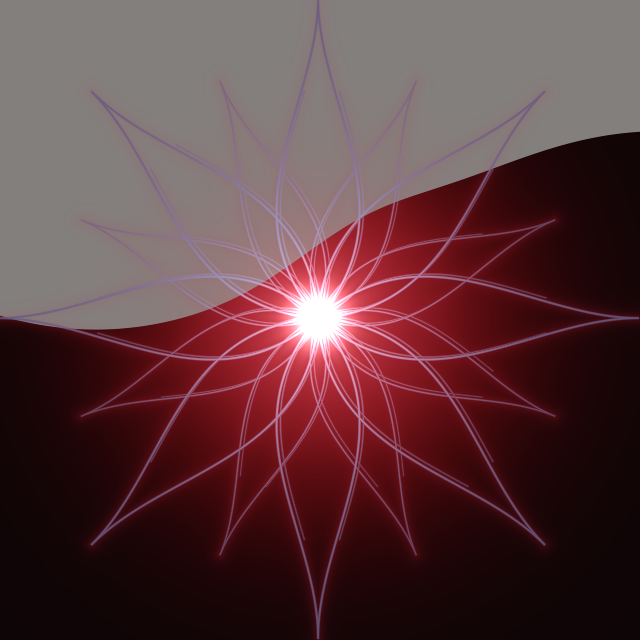
Give the GLSL for this background, as a three.js fragment shader.

```glsl
// Glowing sixteen-petal line flower over a dark red field and a grey wave.
#define CENTER vec2(0.497, 0.503)
#define ECHO_SHIFT vec2(0.006, 0.004)
#define LONG_PETAL 0.5
#define SHORT_PETAL 0.4
#define PETAL_SPREAD 0.875
#define ECHO_CUT 0.7
#define LINE_WIDTH 0.0017
#define SOFT_EDGE 0.0014
#define LINE_GLOW 0.008
#define FIELD_GLOW 0.28

varying vec2 vUv;

const float PI = 3.14159265;
const vec3 DARK = vec3(0.055, 0.018, 0.024);
const vec3 GREY = vec3(0.512, 0.498, 0.490);
const vec3 RED_GLOW = vec3(0.66, 0.14, 0.19);
const vec3 ROSE = vec3(0.70, 0.40, 0.42);

// Height of the border between the dark field and the grey wave.
float waveHeight(float x) {
  float bump = (x - 0.56) / 0.14;
  return 0.64 - 0.155 * cos(PI * (x - 0.15) / 0.88) + 0.034 * exp(-bump * bump);
}

// Distance to the two mirrored edges of a petal lying along +x,
// drawn from the origin up to the fraction cut of its length.
float petalDistance(vec2 p, float size, float cut) {
  float along = clamp(p.x, 0.0, size * cut);
  float t = along / size;
  float halfWidth = PETAL_SPREAD * along * (1.0 - t) * (1.0 - t);
  float slope = PETAL_SPREAD * (1.0 - t) * (1.0 - 3.0 * t);
  float across = (abs(p.y) - halfWidth) * inversesqrt(1.0 + slope * slope);
  return length(vec2(p.x - along, across));
}

float stroke(float d, float width) {
  return 1.0 - smoothstep(width - SOFT_EDGE, width + SOFT_EDGE, d);
}

void main() {
  vec2 p = vUv - CENTER;
  float r = length(p);

  // Field, wave and wide red light
  float wave = smoothstep(-0.001, 0.001, vUv.y - waveHeight(vUv.x));
  float light = exp(-r * r / (FIELD_GLOW * FIELD_GLOW));
  vec3 field = DARK + RED_GLOW * light * vec3(1.0, light, light);
  vec3 veil = mix(GREY, ROSE, 0.62 * light * light);
  vec3 color = mix(field, veil, wave);

  // Petals, alternately long and short, each with a shorter echo
  float ink = 0.0;
  float aura = 0.0;
  for (int i = 0; i < 16; i++) {
    float angle = float(i) * PI / 8.0;
    float isShort = mod(float(i), 2.0);
    float size = mix(LONG_PETAL, SHORT_PETAL, isShort);
    float width = LINE_WIDTH * mix(1.0, 0.7, isShort);
    float c = cos(angle);
    float s = sin(angle);
    mat2 turn = mat2(c, -s, s, c);
    float edge = petalDistance(turn * p, size, 1.0);
    float echo = petalDistance(turn * (p - ECHO_SHIFT), size, ECHO_CUT);
    ink = max(ink, stroke(edge, width) * mix(0.85, 0.7, isShort));
    ink = max(ink, stroke(echo, width * 0.7) * 0.55);
    aura = max(aura, exp(-edge / LINE_GLOW));
    aura = max(aura, 0.6 * exp(-echo / LINE_GLOW));
  }

  // Red aura, then the pale violet line
  vec3 auraColor = mix(vec3(0.58, 0.09, 0.16), vec3(0.60, 0.40, 0.42), wave);
  color = mix(color, max(color * vec3(1.0, 0.85, 0.9), auraColor), 0.42 * aura * (1.0 - wave));
  color = mix(color, auraColor, 0.45 * aura * wave);
  vec3 tipColor = vec3(0.40, 0.35, 0.50);
  vec3 innerColor = mix(vec3(0.92, 0.70, 0.86), vec3(0.72, 0.70, 0.90), wave);
  vec3 lineColor = mix(tipColor, innerColor, exp(-r * r / 0.06));
  color = mix(color, lineColor, ink);

  // White core with short rays
  float a = atan(p.y, p.x + 0.000001);
  float rays = 0.85 + 0.10 * cos(16.0 * a) + 0.05 * cos(24.0 * a + 1.0);
  float core = 1.3 * exp(-r * r / 0.0013) + 0.75 * rays * exp(-r / 0.045);
  color += core * vec3(0.85, 0.80, 0.80);

  gl_FragColor = vec4(clamp(color, 0.0, 1.0), 1.0);
}
```
